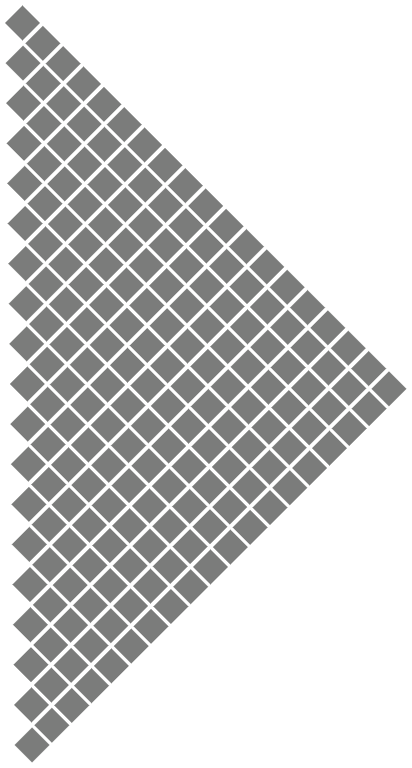
Write a WebGL 2 fragment shader that draws this pattern.

```glsl
#version 300 es
precision highp float;
// Draws a sideways triangle of grey diamond tiles on a slightly skewed lattice.

uniform vec2 u_resolution;
out vec4 fragColor;

const vec3 PAPER = vec3(1.0);
const vec3 TILE_GREY = vec3(0.483, 0.488, 0.483);

// Lengths are fractions of the canvas height, with y pointing down.
const vec2 FIRST_TILE = vec2(0.0293, 0.0299);
const vec2 STEP_RIGHT = vec2(0.02651, 0.02647);
const vec2 STEP_LEFT = vec2(-0.02582, 0.02576);
const float HALF_DIAGONAL = 0.0228;
const float LAST_ROW = 18.0;

// Signed distance to the edge lines of a diamond.
float diamondDistance(vec2 p, float halfDiagonal) {
    return (abs(p.x) + abs(p.y) - halfDiagonal) * inversesqrt(2.0);
}

// Smooth coverage across one pixel.
float coverage(float dist, float pixel) {
    return clamp(0.5 - dist / pixel, 0.0, 1.0);
}

// Tile index: x counts rows down the upper edge, y counts tiles in a row.
bool insideTriangle(vec2 tile) {
    return tile.y >= 0.0 && tile.y <= tile.x && tile.x <= LAST_ROW;
}

// Coverage of the nearest lattice tile.
float tileMask(vec2 p, float pixel) {
    mat2 lattice = mat2(STEP_RIGHT, STEP_LEFT);
    vec2 tile = floor(inverse(lattice) * (p - FIRST_TILE) + 0.5);
    vec2 center = FIRST_TILE + lattice * tile;
    float mask = coverage(diamondDistance(p - center, HALF_DIAGONAL), pixel);
    return insideTriangle(tile) ? mask : 0.0;
}

void main() {
    vec2 p = gl_FragCoord.xy / u_resolution.y;
    p.y = 1.0 - p.y;
    float mask = tileMask(p, 1.0 / u_resolution.y);
    fragColor = vec4(mix(PAPER, TILE_GREY, mask), 1.0);
}
```
